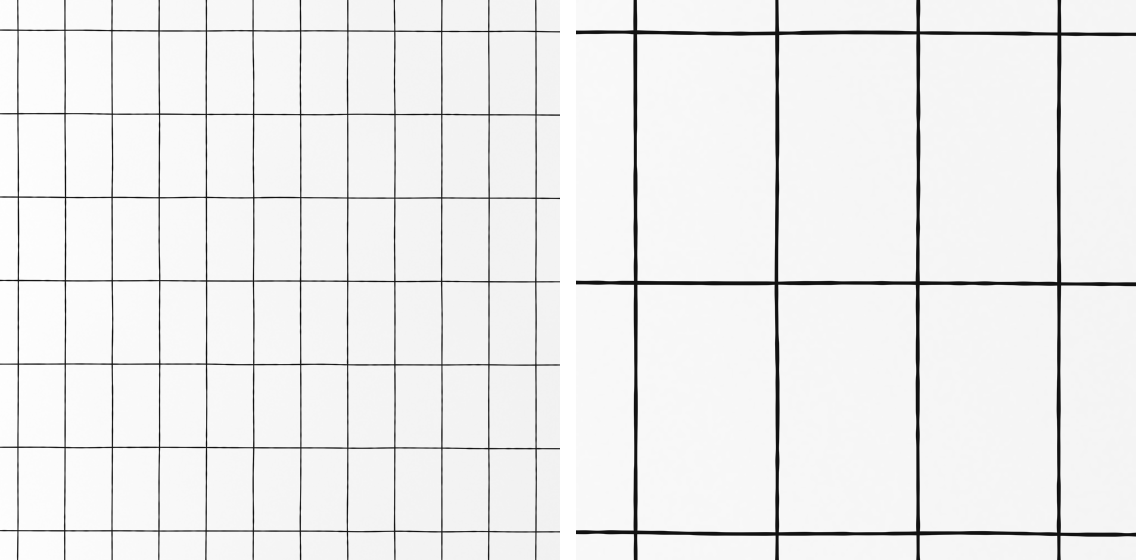
Left: the whole. Right: its middle third, enlarged.
Reproduce this pattern procedurally as a WebGL 2 fragment shader.

```glsl
#version 300 es
precision highp float;
// Thin black ink grid of tall cells on white paper, lit from the left.
// Each line is a periodic distance with a slight lean, wobble and uneven
// width; the paper is a soft gradient with faint mottling and grain.

uniform vec2 u_resolution;
out vec4 fragColor;

const vec2  PITCH        = vec2(0.08415, 0.1489);  // cell size
const vec2  FIRST_LINE   = vec2(0.0315, 0.0524);   // lowest line on each axis
const float ROW_SLOPE    = -0.0022;                // rows drop to the right
const float COLUMN_BOW   = 0.0012;                 // left columns bow inward
const float LINE_WIDTH   = 0.0021;
const float WIDTH_JITTER = 0.16;                   // share of the line width
const float WOBBLE       = 0.0005;
const float WOBBLE_FREQ  = 14.0;
const float EDGE_FREQ    = 130.0;
const float EDGE_SOFTNESS = 1.15;                  // filter width in samples
const float MOTTLE       = 0.006;
const float GRAIN        = 0.005;
const float GRAIN_FREQ   = 380.0;
const vec3  INK          = vec3(0.065);
const vec3  PAPER_LIGHT  = vec3(0.992);
const vec3  PAPER_SHADE  = vec3(0.951);

float hash(vec2 p) {
    vec3 q = fract(vec3(p.xyx) * 0.1031);
    q += dot(q, q.yzx + 33.33);
    return fract((q.x + q.y) * q.z);
}

float noise(vec2 p) {
    vec2 cell = floor(p);
    vec2 f = fract(p);
    f = f * f * (3.0 - 2.0 * f);
    float low  = mix(hash(cell), hash(cell + vec2(1.0, 0.0)), f.x);
    float high = mix(hash(cell + vec2(0.0, 1.0)), hash(cell + 1.0), f.x);
    return mix(low, high, f.y);
}

// Ink coverage of evenly spaced lines: "across" measures through them,
// "along" runs down their length.
float gridLines(float across, float along, float pitch, float seed, float pixel) {
    float index = floor(across / pitch + 0.5);
    float lane = index * 7.0 + seed;
    float drift = (noise(vec2(along * WOBBLE_FREQ, lane)) - 0.5) * 2.0 * WOBBLE;
    float rough = (noise(vec2(along * EDGE_FREQ, lane + 3.0)) - 0.5) * 2.0;
    float offset = across - index * pitch + drift;
    float halfWidth = 0.5 * LINE_WIDTH * (1.0 + WIDTH_JITTER * rough);

    // Exact overlap of the line with a box filter
    float halfBox = 0.5 * pixel * EDGE_SOFTNESS;
    float overlap = min(offset + halfBox, halfWidth) - max(offset - halfBox, -halfWidth);
    return max(overlap, 0.0) / (2.0 * halfBox);
}

vec3 paper(vec2 uv) {
    float shade = 1.0 - pow(1.0 - uv.x, 1.6);
    shade += 0.12 * (0.5 - uv.y) * uv.x;
    vec3 color = mix(PAPER_LIGHT, PAPER_SHADE, shade);
    color += (noise(uv * 6.0 + 20.0) - 0.5) * MOTTLE;
    color += (noise(uv * GRAIN_FREQ) - 0.5) * GRAIN;
    return color;
}

void main() {
    vec2 uv = gl_FragCoord.xy / u_resolution;
    vec2 pixel = 1.0 / u_resolution;

    // Slight lean and bow of the printed sheet
    float bow = COLUMN_BOW * (1.0 - uv.x) * 4.0 * uv.y * (1.0 - uv.y);
    vec2 sheet = uv - FIRST_LINE - vec2(bow, ROW_SLOPE * uv.x);

    float columns = gridLines(sheet.x, uv.y, PITCH.x, 11.0, pixel.x);
    float rows = gridLines(sheet.y, uv.x, PITCH.y, 211.0, pixel.y);
    float ink = 1.0 - (1.0 - columns) * (1.0 - rows);

    fragColor = vec4(clamp(mix(paper(uv), INK, ink), 0.0, 1.0), 1.0);
}
```
